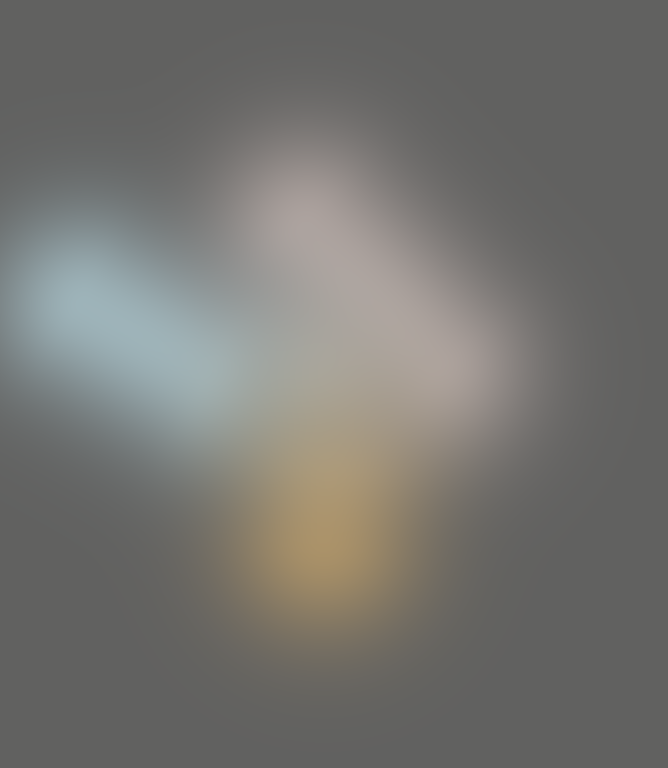
A Shadertoy shader for this background:

```glsl
// Soft blue, rose and amber glows merging on a plain grey ground.

// Colours
const vec3 GROUND = vec3(0.380, 0.380, 0.376);
const vec3 BLUE   = vec3(0.630, 0.720, 0.745);
const vec3 ROSE   = vec3(0.710, 0.662, 0.645);
const vec3 AMBER  = vec3(0.685, 0.580, 0.405);
const vec3 HAZE   = vec3(0.685, 0.685, 0.650);

// Glow axes, in canvas heights from the centre
const vec2 BLUE_START  = vec2(-0.325, 0.103);
const vec2 BLUE_END    = vec2(-0.169, 0.018);
const vec2 ROSE_START  = vec2(-0.035, 0.203);
const vec2 ROSE_END    = vec2(0.133, 0.025);
const vec2 AMBER_START = vec2(-0.006, -0.125);
const vec2 AMBER_END   = vec2(-0.013, -0.203);
const vec2 HAZE_CENTER = vec2(-0.017, 0.012);

// Falloff radii and peak opacities
const float BLUE_RADIUS  = 0.124;
const float ROSE_RADIUS  = 0.124;
const float AMBER_RADIUS = 0.126;
const float HAZE_RADIUS  = 0.120;
const float BLUE_PEAK  = 0.95;
const float ROSE_PEAK  = 0.90;
const float AMBER_PEAK = 0.95;
const float HAZE_PEAK  = 0.80;

float segmentDistance(vec2 p, vec2 a, vec2 b) {
    vec2 axis = b - a;
    float t = clamp(dot(p - a, axis) / dot(axis, axis), 0.0, 1.0);
    return length(p - a - t * axis);
}

// Gaussian falloff around a distance field
float glow(float distanceToAxis, float radius, float peak) {
    float d = distanceToAxis / radius;
    return peak * exp(-d * d);
}

void mainImage(out vec4 fragColor, in vec2 fragCoord) {
    vec2 p = (fragCoord - 0.5 * iResolution.xy) / iResolution.y;

    float blue  = glow(segmentDistance(p, BLUE_START, BLUE_END), BLUE_RADIUS, BLUE_PEAK);
    float rose  = glow(segmentDistance(p, ROSE_START, ROSE_END), ROSE_RADIUS, ROSE_PEAK);
    float amber = glow(segmentDistance(p, AMBER_START, AMBER_END), AMBER_RADIUS, AMBER_PEAK);
    float haze  = glow(length(p - HAZE_CENTER), HAZE_RADIUS, HAZE_PEAK);

    // Average the hues by strength, then cover the ground by their union
    float total = blue + rose + amber + haze;
    vec3 tint = (BLUE * blue + ROSE * rose + AMBER * amber + HAZE * haze) / max(total, 1e-5);
    float coverage = 1.0 - (1.0 - blue) * (1.0 - rose) * (1.0 - amber) * (1.0 - haze);

    fragColor = vec4(mix(GROUND, tint, coverage), 1.0);
}
```
